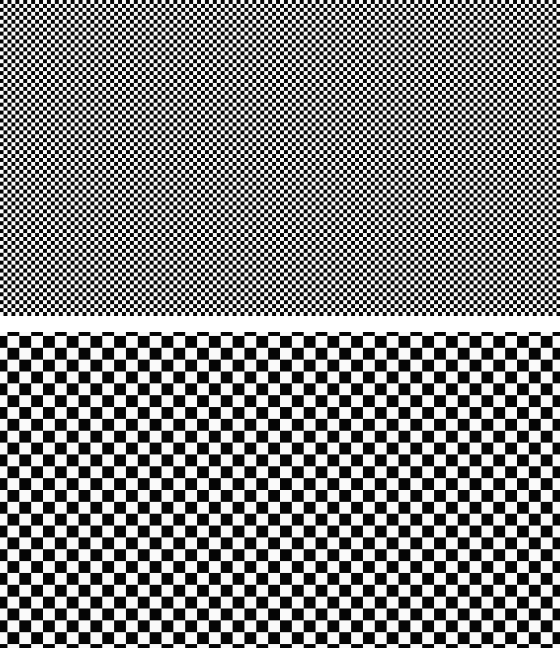
Top, the full canvas; bottom, a detail of the centre.
Write a Shadertoy shader that draws this pattern.

```glsl
// Integral of a square wave: +1 on even cells, -1 on odd cells
vec2 squareWaveIntegral(vec2 p) {
    return 1.0 - abs(mod(p, 2.0) - 1.0);
}

// Checkerboard averaged over a square footprint: 0 on even cells, 1 on odd cells
float checker(vec2 p, float footprint) {
    vec2 halfWidth = vec2(0.5 * footprint);
    vec2 wave = (squareWaveIntegral(p + halfWidth) - squareWaveIntegral(p - halfWidth)) / footprint;
    return 0.5 - 0.5 * wave.x * wave.y;
}

void mainImage(out vec4 fragColor, in vec2 fragCoord) {
    // Square cells, 80 down the canvas, with a corner at its centre
    float cellsPerPixel = 80.0 / iResolution.y;
    vec2 cell = (fragCoord - 0.5 * iResolution.xy) * cellsPerPixel;

    // Near-black and near-white, blended by coverage
    vec3 color = mix(vec3(0.02), vec3(0.98), checker(cell, cellsPerPixel));
    fragColor = vec4(color, 1.0);
}
```
